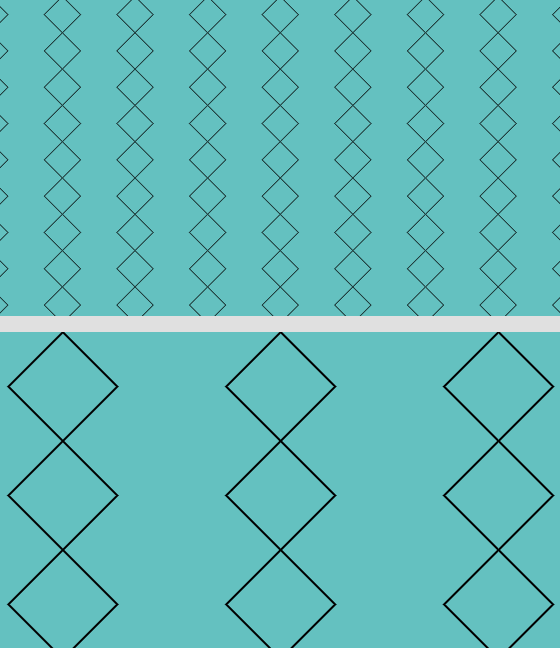
Top: the whole. Bottom: its middle third, enlarged.
This pattern is drawn by a Shadertoy shader. Its source:

```glsl
const float DIAMOND = 0.1149; // diagonal of one diamond, in canvas heights

// Offset from the nearest multiple of the period
vec2 foldCell(vec2 p, vec2 period) {
    return p - period * round(p / period);
}

// Signed distance to a square standing on its corner
float diamondDistance(vec2 p, float radius) {
    return (abs(p.x) + abs(p.y) - radius) * 0.70711;
}

// Share of a pixel covered by a line of the given width
float lineCoverage(float dist, float width, float pixel) {
    vec2 edges = dist + vec2(0.5, -0.5) * width;
    vec2 filled = clamp(edges / pixel + 0.5, 0.0, 1.0);
    return filled.x - filled.y;
}

void mainImage(out vec4 fragColor, in vec2 fragCoord) {
    vec2 uv = (fragCoord - 0.5 * iResolution.xy) / iResolution.y;

    // Chains of touching diamonds, one diamond width apart
    vec2 cell = foldCell(uv - vec2(0.0008, -0.0058), DIAMOND * vec2(2.0, 1.0));
    float outline = diamondDistance(cell, 0.5 * DIAMOND);
    float ink = lineCoverage(outline, 0.00215, 1.0 / iResolution.y);

    vec3 teal = vec3(0.393, 0.757, 0.753);
    fragColor = vec4(mix(teal, vec3(0.0), ink), 1.0);
}
```
